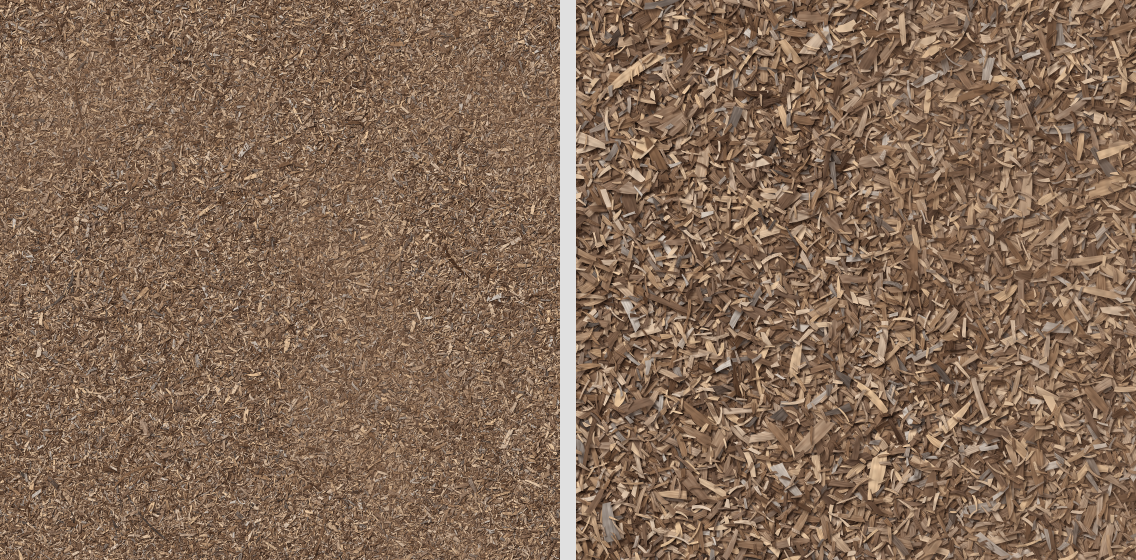
Left, the full canvas; right, a detail of the centre.
Write a WebGL 2 fragment shader that draws this texture.

```glsl
#version 300 es
precision highp float;
// Ground cover of shredded bark: layered wood chips, splinters and dark twigs, tiling on all sides.

uniform vec2 u_resolution;
out vec4 fragColor;

#define DARK_WOOD vec3(0.27, 0.185, 0.135)
#define MID_WOOD vec3(0.54, 0.42, 0.33)
#define PALE_WOOD vec3(0.87, 0.76, 0.64)
#define LAYERS 7
#define FINEST_CELLS 200.0
#define CELL_STEP 24.0
#define CHIP_TONE 0.61
#define TONE_SPREAD 0.58
#define SHADOW_DEPTH 0.42
#define GRAIN 0.22
#define SPECKLE 0.16
#define PATCH_FADE 0.22

// Integer hash giving three values from 0 to 1.
vec3 hash3(vec2 cell, float seed) {
    uvec3 v = uvec3(ivec3(vec3(cell, seed))) * 1664525u + 12345u;
    v.x += v.y * v.z; v.y += v.z * v.x; v.z += v.x * v.y;
    v ^= v >> 16u;
    v.x += v.y * v.z; v.y += v.z * v.x; v.z += v.x * v.y;
    return vec3(v >> 8u) / 16777216.0;
}

// Value noise that wraps after a whole number of cells.
float wrapNoise(vec2 p, float period, float seed) {
    vec2 i = floor(p), f = fract(p);
    f = f * f * (3.0 - 2.0 * f);
    vec2 a = mod(i, period), b = mod(i + 1.0, period);
    return mix(mix(hash3(a, seed).x, hash3(vec2(b.x, a.y), seed).x, f.x),
               mix(hash3(vec2(a.x, b.y), seed).x, hash3(b, seed).x, f.x), f.y);
}

vec3 woodColour(float tone, float hue) {
    float t = clamp(tone, 0.0, 1.0) * 2.0;
    vec3 c = mix(mix(DARK_WOOD, MID_WOOD, min(t, 1.0)), PALE_WOOD, max(t - 1.0, 0.0));
    c *= 1.0 + (hue - 0.5) * vec3(0.06, 0.0, -0.12);
    float grey = smoothstep(0.12, 0.04, hue);
    return mix(c, vec3(dot(c, vec3(0.34, 0.4, 0.26))), 0.5 * grey);
}

// Distance to a tapered, bent chip with slanted ends.
float chipDistance(vec2 p, vec2 halfSize, vec3 form, float bend) {
    p.y += bend * (p.x * p.x / halfSize.x - 0.4 * halfSize.x);
    p.x += (form.x - 0.5) * 1.6 * p.y;
    float along = clamp(p.x / halfSize.x, -1.0, 1.0);
    float width = halfSize.y * (1.0 + (form.y - 0.5) * along - 0.35 * form.z * along * along);
    return max(abs(p.x) - halfSize.x, abs(p.y) - width);
}

// Lays one chip per grid cell over the colour; size is in cells, tone is mean and spread.
void scatter(inout vec3 colour, vec2 uv, float cells, float chance,
             vec2 size, vec2 tone, float bendAmount, float seed) {
    vec2 p = uv * cells, home = floor(p);
    float pixel = cells / u_resolution.y;
    float drop = min(0.13, 0.002 * cells);
    for (int k = 0; k < 9; k++) {
        vec2 cell = home + vec2(k % 3 - 1, k / 3 - 1);
        vec2 id = mod(cell, cells);
        vec3 place = hash3(id, seed);
        if (place.z > chance) continue;
        vec3 form = hash3(id, seed + 1.0);
        vec3 look = hash3(id, seed + 2.0);
        vec3 turn = hash3(id, seed + 3.0);

        // Local frame of the chip
        float angle = turn.x * 6.2832;
        vec2 axis = vec2(cos(angle), sin(angle));
        mat2 toLocal = mat2(axis.x, -axis.y, axis.y, axis.x);
        vec2 offset = p - cell - place.xy;
        vec2 q = toLocal * offset;
        vec2 halfSize = size * vec2(mix(0.5, 1.0, turn.y), mix(0.4, 1.0, turn.z * turn.z));
        float bend = (look.z - 0.5) * bendAmount;

        // Contact shadow, falling to the lower right
        vec2 shaded = toLocal * (offset + drop * vec2(-0.6, 0.8));
        float shade = smoothstep(1.1 * drop, -0.6 * drop, chipDistance(shaded, halfSize, form, bend));
        colour *= 1.0 - SHADOW_DEPTH * shade * vec3(0.9, 1.0, 1.06);

        // Chip body with grain and a lit edge
        float cover = clamp(0.5 - chipDistance(q, halfSize, form, bend) / pixel, 0.0, 1.0);
        if (cover <= 0.0) continue;
        float fibre = wrapNoise(q * vec2(2.0, 5.0) / size.yy * vec2(0.3, 1.0) + id, 4096.0, seed);
        float lit = dot(offset, vec2(-0.6, 0.8)) / size.x;
        float value = tone.x + tone.y * (look.x + look.y - 1.0) + GRAIN * (fibre - 0.5) + 0.1 * lit;
        colour = mix(colour, woodColour(value, form.z), cover);
    }
}

void main() {
    vec2 uv = gl_FragCoord.xy / u_resolution;
    float patches = 0.6 * wrapNoise(uv * 5.0, 5.0, 71.0) + 0.4 * wrapNoise(uv * 13.0, 13.0, 72.0);

    // Dusty soil
    vec3 colour = woodColour(0.15 + 0.5 * wrapNoise(uv * 190.0, 190.0, 73.0), 0.5);

    // Chips, from fine crumbs up to broad flakes
    vec2 chipTone = vec2(CHIP_TONE + 0.1 * (patches - 0.5), TONE_SPREAD);
    for (int i = 0; i < LAYERS; i++) {
        float level = float(i) / float(LAYERS - 1);
        scatter(colour, uv, FINEST_CELLS - CELL_STEP * float(i), mix(0.95, 0.3, level * level),
                vec2(0.82, mix(0.32, 0.22, level)), chipTone, 0.25, 100.0 + 10.0 * float(i));
    }

    // Twigs, pale splinters and loose slivers
    scatter(colour, uv, 9.0, 0.22, vec2(0.5, 0.022), vec2(0.22, 0.3), 0.7, 200.0);
    scatter(colour, uv, 26.0, 0.08, vec2(0.5, 0.13), vec2(0.74, 0.4), 0.1, 210.0);
    scatter(colour, uv, 120.0, 0.45, vec2(0.85, 0.14), chipTone + vec2(0.05, 0.0), 0.5, 220.0);
    scatter(colour, uv, 180.0, 0.35, vec2(0.7, 0.25), chipTone, 0.2, 230.0);

    // Worn, dustier patches and fine speckle
    colour = mix(colour, MID_WOOD, PATCH_FADE * smoothstep(0.4, 0.75, patches));
    colour *= 1.0 + SPECKLE * (wrapNoise(uv * 360.0, 360.0, 74.0) - 0.5);
    fragColor = vec4(colour, 1.0);
}
```
